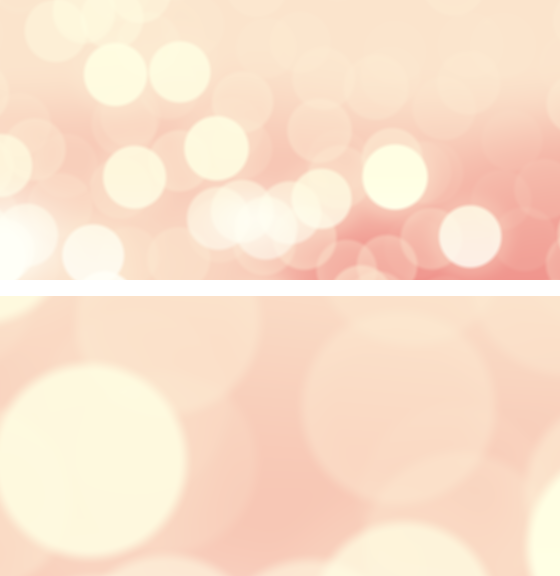
Top: the whole. Bottom: its middle third, enlarged.
Write a Shadertoy shader that draws this background.

```glsl
// Soft bokeh: overlapping pale discs of one size over a cream-to-coral wash.
// Discs come from jittered cells (cellular noise); each layer multiplies the
// transmittance of its discs, so their order never shows.

#define RADIUS 0.112
#define SOFTNESS 0.010
#define FAINT_CELL 0.25
#define BRIGHT_CELL 0.36
#define BRIGHT_SHIFT vec2(0.16, 0.33)
#define CREAM vec3(0.984, 0.893, 0.800)
#define PINK vec3(0.968, 0.770, 0.700)
#define CORAL vec3(0.925, 0.490, 0.480)
#define FAINT_TINT vec3(0.992, 0.932, 0.832)
#define BRIGHT_TINT vec3(1.000, 0.998, 0.890)
#define GLOW_TINT vec3(1.000, 1.000, 0.970)

vec3 hash32(vec2 p) {
    vec3 q = fract(p.xyx * vec3(0.1031, 0.1030, 0.0973));
    q += dot(q, q.yxz + 33.33);
    return fract((q.xxy + q.yzz) * q.zyx);
}

float blob(vec2 p, vec2 centre, vec2 size) {
    vec2 d = (p - centre) / size;
    return exp(-dot(d, d));
}

float coverage(float d) {
    float soft = max(SOFTNESS, 1.0 / iResolution.y);
    return smoothstep(soft, -soft, d);
}

// Slow waves that keep the wash from looking too even
float waves(vec2 p) {
    return sin(p.x * 4.1 + 1.7 * sin(p.y * 3.3)) * 0.6
         + sin(p.y * 7.3 - p.x * 2.9 + 1.0) * 0.4;
}

vec3 wash(vec2 p) {
    float y = p.y + 0.035 * waves(p);
    float right = smoothstep(0.75, 1.35, p.x);
    vec3 col = mix(PINK, CREAM, smoothstep(0.38, 0.80, y));
    float rise = 0.38 + 0.28 * smoothstep(1.2, 2.0, p.x);
    col = mix(col, CORAL, 0.70 * right * smoothstep(rise, -0.05, y));
    col = mix(col, CORAL, 0.60 * blob(p, vec2(1.26, 0.02), vec2(0.24, 0.15)));
    return mix(col, CREAM, 0.8 * blob(p, vec2(0.25, 0.05), vec2(0.75, 0.28)));
}

// Light left after one layer of discs; x is the discs, y their halos
vec2 transmittance(vec2 p, float cell, float seed, vec2 alphaRange, bool bright) {
    vec2 home = floor(p / cell);
    vec2 left = vec2(1.0);
    for (int j = -1; j <= 1; j++)
    for (int i = -1; i <= 1; i++) {
        vec2 id = home + vec2(i, j);
        vec3 place = hash32(id + seed);
        vec3 look = hash32(id + seed + 57.3);
        vec2 centre = (id + 0.1 + 0.8 * place.xy) * cell;

        // Bright discs thin out towards the upper right
        float chance = 0.95;
        if (bright) chance = mix(0.72, 0.12,
            smoothstep(0.8, 2.0, centre.x + 0.5 * centre.y));
        float present = step(place.z, chance);

        float d = length(p - centre) - RADIUS * mix(0.95, 1.04, look.y);
        float alpha = present * min(mix(alphaRange.x, alphaRange.y, look.x), 1.0);
        float rim = mix(0.86, 1.0, smoothstep(-0.045, -0.008, d));
        left.x *= 1.0 - alpha * coverage(d) * (bright ? 1.0 : rim);

        // The halo fades to nothing before it leaves the neighbouring cells
        float halo = 1.0 - smoothstep(0.0, 0.10, max(d, 0.0));
        left.y *= 1.0 - 0.28 * alpha * halo * halo;
    }
    return left;
}

// A short row of overlapping lights
float cluster(vec2 p, vec2 start, vec2 stride, float alpha) {
    float left = 1.0;
    for (int k = 0; k < 4; k++) {
        float t = float(k);
        vec2 centre = start + stride * t + vec2(0.0, 0.035 * sin(2.3 * t));
        left *= 1.0 - alpha * coverage(length(p - centre) - RADIUS);
    }
    return left;
}

void mainImage(out vec4 fragColor, in vec2 fragCoord) {
    vec2 p = fragCoord / iResolution.y;
    vec3 col = wash(p);

    // Two faint layers, then the bright discs with their halos
    float faint = transmittance(p, FAINT_CELL, 11.0, vec2(0.10, 0.55), false).x;
    faint *= transmittance(p, FAINT_CELL * 1.3, 83.0, vec2(0.04, 0.36), false).x;
    col = mix(FAINT_TINT, col, faint);
    vec2 bright = transmittance(p - BRIGHT_SHIFT, BRIGHT_CELL, 29.0, vec2(0.42, 1.2), true);
    col = mix(FAINT_TINT, col, bright.y);
    vec3 tint = mix(GLOW_TINT, BRIGHT_TINT, smoothstep(0.0, 0.4, p.y));
    col = mix(tint, col, bright.x);

    // Gathered lights, with bloom along the lower left
    col = mix(BRIGHT_TINT, col, cluster(p, vec2(0.20, 0.89), vec2(0.10, 0.04), 0.42));
    col = mix(tint, col, cluster(p, vec2(0.78, 0.22), vec2(0.085, 0.0), 0.52));
    col = mix(tint, col, cluster(p, vec2(-0.16, 0.14), vec2(0.085, 0.0), 0.55));
    float bloom = 0.95 * blob(p, vec2(0.02, 0.13), vec2(0.18, 0.15))
                + 0.65 * blob(p, vec2(0.90, 0.22), vec2(0.15, 0.09));
    col = mix(col, GLOW_TINT, min(bloom, 1.0));
    fragColor = vec4(col, 1.0);
}
```
